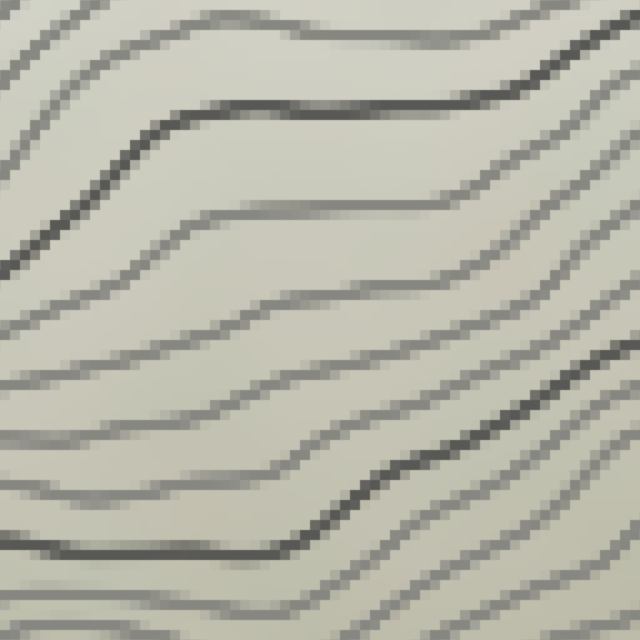
A WebGL 2 fragment shader for this pattern:

```glsl
#version 300 es
precision highp float;
// Contour map of a gentle hillside, drawn in coarse soft-edged mosaic cells.

uniform vec2 u_resolution;
out vec4 outColor;

vec2 hashGradient(vec2 cell) {
    vec2 s = vec2(dot(cell, vec2(127.1, 311.7)), dot(cell, vec2(269.5, 183.3)));
    return fract(sin(s) * 4375.85) * 2.0 - 1.0;
}

float gradientNoise(vec2 p) {
    vec2 i = floor(p), f = p - i;
    vec2 u = f * f * f * (f * (f * 6.0 - 15.0) + 10.0);
    vec2 e = vec2(1, 0);
    float low = mix(dot(hashGradient(i), f),
                    dot(hashGradient(i + e), f - e), u.x);
    float high = mix(dot(hashGradient(i + e.yx), f - e.yx),
                     dot(hashGradient(i + 1.0), f - 1.0), u.x);
    return mix(low, high, u.y);
}

float hill(vec2 p, vec2 centre, vec2 radius) {
    vec2 d = (p - centre) / radius;
    return exp(-dot(d, d));
}

// Terrain height, measured in contour intervals
float height(vec2 p) {
    float h = 5.5 + 4.0 * p.x - 10.5 * p.y;
    h += 2.5 * hill(p, vec2(0.22, 1.0), vec2(0.40, 0.38));
    h += 1.1 * hill(p, vec2(-0.05, 0.2), vec2(0.18, 0.22));
    h += 1.6 * hill(p, vec2(0.1, -0.05), vec2(0.20, 0.12));
    h -= 0.55 * hill(p, vec2(0.72, 0.58), vec2(0.20));
    h -= 0.8 * hill(p, vec2(0.45, 0.05), vec2(0.20, 0.28));
    h += 0.8 * hill(p, vec2(1.05, 0.8), vec2(0.20, 0.35));
    h += 0.8 * hill(p, vec2(1.0, 0.3), vec2(0.15, 0.12));
    return h + 0.28 * gradientNoise(p * 6.0 + 3.7);
}

vec3 mapColor(vec2 p) {
    // Paper: paler uphill, with faint warm and green patches
    float patches = gradientNoise(p * 3.5 + 11.3);
    float light = 0.16 + 0.8 * p.y - 0.15 * p.x + 0.2 * patches;
    vec3 paper = mix(vec3(0.74, 0.735, 0.665), vec3(0.825, 0.825, 0.78), light);
    paper += vec3(0.018, -0.004, 0.004) * gradientNoise(p * 4.5 + 27.1);

    // Distance to the nearest contour, in mosaic cells
    float h = height(p), e = 0.004;
    vec2 slope = vec2(height(p + vec2(e, 0)) - h, height(p + vec2(0, e)) - h) / e;
    float level = round(h);
    float dist = 64.0 * abs(h - level) / max(length(slope), 1.0);

    // Every fifth contour is darker
    bool isIndex = mod(level, 5.0) < 0.5;
    vec3 ink = isIndex ? vec3(0.345, 0.345, 0.335) : vec3(0.53, 0.53, 0.51);
    float line = 1.0 - smoothstep(0.3, isIndex ? 1.2 : 1.1, dist);
    return mix(paper, ink, line);
}

void main() {
    vec2 grid = gl_FragCoord.xy / u_resolution * 64.0 - 0.5;
    vec2 cell = floor(grid);
    vec2 blend = smoothstep(0.4, 0.6, grid - cell);

    // Blend the four nearest cells across their narrow soft borders
    vec3 color = vec3(0);
    for (int k = 0; k < 4; k++) {
        vec2 corner = vec2(k % 2, k / 2);
        vec2 weight = mix(1.0 - blend, blend, corner);
        color += weight.x * weight.y * mapColor((cell + corner + 0.5) / 64.0);
    }
    outColor = vec4(color, 1.0);
}
```
